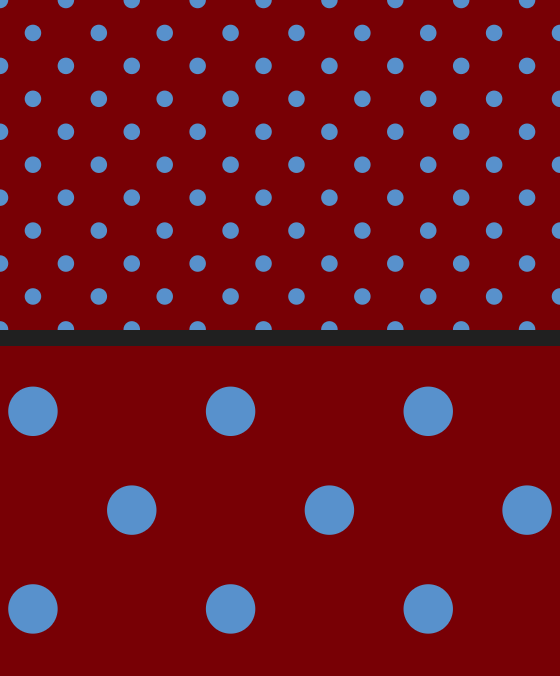
Top: the whole. Bottom: its middle third, enlarged.
Reproduce this pattern procedurally as a Shadertoy shader.

```glsl
const float REPEATS_ACROSS = 8.5;
const float DOT_RADIUS = 0.125; // in repeats
const vec3 MAROON = vec3(0.47, 0.0, 0.02);
const vec3 SKY_BLUE = vec3(0.345, 0.57, 0.80);

// Distance to the nearest point of a unit square lattice
float latticeDistance(vec2 p) {
    return length(fract(p + 0.5) - 0.5);
}

// Signed distance to dots on the corners and centre of each square
float staggeredDots(vec2 p, float radius) {
    return min(latticeDistance(p), latticeDistance(p - 0.5)) - radius;
}

// Coverage of a shape, softened over one pixel
float coverage(float distanceToEdge, float pixel) {
    return clamp(0.5 - distanceToEdge / pixel, 0.0, 1.0);
}

void mainImage(out vec4 fragColor, in vec2 fragCoord) {
    // Repeat units, anchored at the upper left corner
    float pixel = REPEATS_ACROSS / iResolution.x;
    vec2 p = vec2(fragCoord.x, iResolution.y - fragCoord.y) * pixel;

    // Dots over plain ground
    float dots = coverage(staggeredDots(p, DOT_RADIUS), pixel);
    fragColor = vec4(mix(MAROON, SKY_BLUE, dots), 1.0);
}
```
